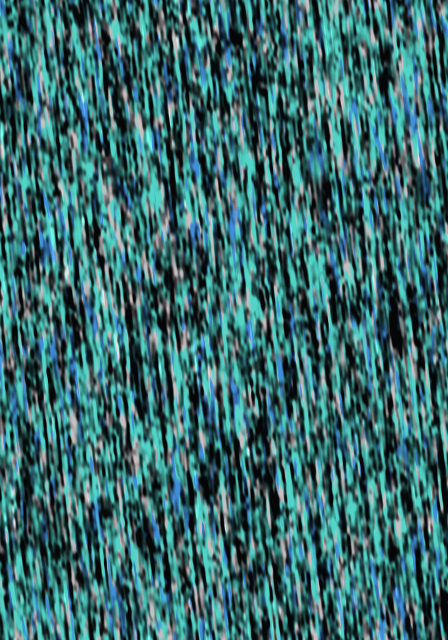
Write a Shadertoy shader that draws this texture.

```glsl
const vec3 TEAL = vec3(0.32, 0.83, 0.78);
const vec3 BLUE = vec3(0.25, 0.56, 0.86);
const vec3 PALE = vec3(0.79, 0.75, 0.76);
const vec3 INK = vec3(0.015, 0.025, 0.03);
const float SLANT = 0.105;

float hash(vec2 p) {
    return fract(sin(dot(p, vec2(127.1, 311.7))) * 43758.5453);
}

float valueNoise(vec2 p) {
    vec2 cell = floor(p);
    vec2 f = smoothstep(0.0, 1.0, fract(p));
    float low = mix(hash(cell), hash(cell + vec2(1.0, 0.0)), f.x);
    float high = mix(hash(cell + vec2(0.0, 1.0)), hash(cell + 1.0), f.x);
    return mix(low, high, f.y);
}

// Brightness along one fibre, shifted so neighbours do not line up
float fibre(float column, float y, float seed) {
    y += 7.0 * hash(vec2(column, seed));
    float row = floor(y);
    vec2 key = vec2(column + 17.0 * seed, row + 5.3 * seed);
    float f = smoothstep(0.0, 1.0, fract(y));
    return mix(hash(key), hash(key + vec2(0.0, 1.0)), f);
}

// Side by side fibres; scale holds columns and rows per canvas height
float fibres(vec2 p, vec2 scale, float seed) {
    p = p * scale + 3.7 * seed;
    float column = floor(p.x);
    float f = smoothstep(0.0, 1.0, fract(p.x));
    return mix(fibre(column, p.y, seed), fibre(column + 1.0, p.y, seed), f);
}

// Slanted coordinates with a slight waver
vec2 grainSpace(vec2 p) {
    float waver = valueNoise(p * vec2(20.0, 8.0)) - 0.5;
    return vec2(p.x + SLANT * p.y + 0.002 * waver, p.y);
}

float grainLight(vec2 p) {
    float strands = 0.36 * fibres(p, vec2(228.0, 32.0), 1.0);
    float longStrands = 0.34 * fibres(p, vec2(206.0, 10.0), 2.0);
    float beads = 0.30 * fibres(p, vec2(215.0, 92.0), 3.0);
    float patches = 0.05 * (valueNoise(p * vec2(11.0, 5.0) + 9.0) - 0.5);
    return smoothstep(0.27, 0.71, strands + longStrands + beads + patches);
}

vec3 grainTint(vec2 p) {
    float pale = smoothstep(0.48, 0.84, fibres(p, vec2(205.0, 38.0), 4.0));
    float blue = smoothstep(0.62, 0.86, fibres(p, vec2(195.0, 28.0), 5.0));
    return mix(mix(TEAL, PALE, pale), BLUE, blue);
}

void mainImage(out vec4 fragColor, in vec2 fragCoord) {
    vec2 p = grainSpace(fragCoord / iResolution.y);
    float light = grainLight(p);
    vec3 color = mix(INK, grainTint(p), light);

    // Sparse pale glints on the brightest fibres
    float glint = smoothstep(0.78, 0.98, fibres(p, vec2(210.0, 16.0), 6.0));
    color += 0.18 * glint * light * light;

    fragColor = vec4(color, 1.0);
}
```
